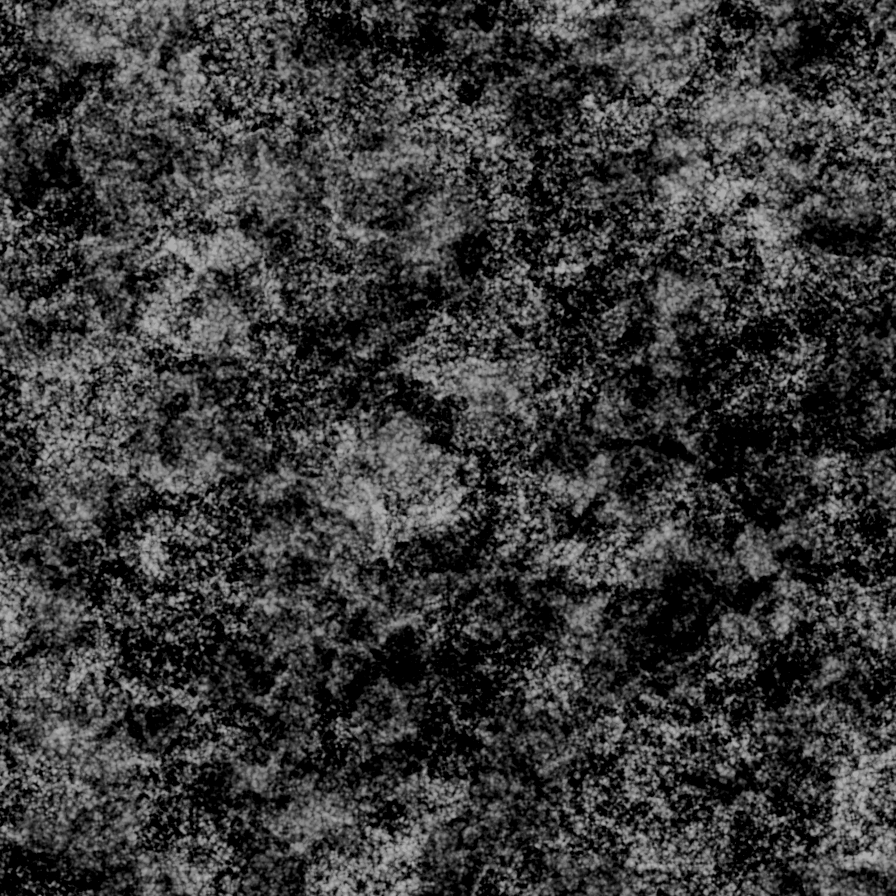
Give the GLSL for this texture, as a Shadertoy shader.

```glsl
// Dark mottled stone: grey crumbly clumps and fine flecks over black hollows.
#define PATCH_FREQ 6.0      // largest patches per canvas
#define PATCH_STRETCH 0.72  // below 1 widens the patches sideways
#define OCTAVES 5
#define OCTAVE_STEP 2.05
#define CRUMB_FREQ 95.0     // coarse crumbs per canvas
#define FLECK_FREQ 190.0    // fine flecks per canvas
#define DUST_FREQ 320.0
#define WARP 0.006          // raggedness of the patch outlines
#define MID_GREY 0.186
#define CONTRAST 0.230
#define KNEE 0.50           // greys above this are compressed

// Integer hash: three values in 0..1 per lattice cell
vec3 hash3(vec2 cell, float seed) {
    uvec3 v = uvec3(ivec3(vec3(cell, seed)) + 4096);
    v = v * 1664525u + 1013904223u;
    v.x += v.y * v.z; v.y += v.z * v.x; v.z += v.x * v.y;
    v ^= v >> 16u;
    v.x += v.y * v.z; v.y += v.z * v.x; v.z += v.x * v.y;
    return vec3(v >> 8u) / 16777216.0;
}

// Value noise scaled to zero mean and unit deviation
float noise(vec2 p, float seed) {
    vec2 cell = floor(p), f = fract(p);
    f = f * f * (3.0 - 2.0 * f);
    float low = mix(hash3(cell, seed).x, hash3(cell + vec2(1, 0), seed).x, f.x);
    float high = mix(hash3(cell + vec2(0, 1), seed).x, hash3(cell + vec2(1, 1), seed).x, f.x);
    return (mix(low, high, f.y) - 0.5) / 0.2145;
}

// Scattered cones of random height, roughly zero mean and unit deviation
float grains(vec2 p, float seed) {
    vec2 cell = floor(p);
    float top = -1.2;
    for (int y = -1; y <= 1; y++)
    for (int x = -1; x <= 1; x++) {
        vec2 c = cell + vec2(x, y);
        vec3 r = hash3(c, seed);
        top = max(top, r.z - 1.2 * length(c + r.xy - p));
    }
    return (top - 0.02) / 0.36;
}

mat2 rotation(float a) {
    return mat2(cos(a), sin(a), -sin(a), cos(a));
}

void mainImage(out vec4 fragColor, in vec2 fragCoord) {
    vec2 uv = fragCoord / iResolution.y;

    // Ragged, slightly tilted and widened patch space
    vec2 ragged = uv + WARP * vec2(noise(uv * 31.0, 1.0), noise(uv * 31.0, 2.0));
    ragged += 0.5 * WARP * vec2(noise(uv * 110.0, 3.0), noise(uv * 110.0, 4.0));
    vec2 p = rotation(-0.2) * ragged * vec2(PATCH_STRETCH, 1.0) * PATCH_FREQ;

    // Patches, from broad clouds down to small clumps
    float tone = 0.0, power = 0.0;
    for (int i = 0; i < OCTAVES; i++) {
        float weight = min(0.27 + 0.08 * float(i), 0.42);
        tone += weight * noise(p, 10.0 + float(i));
        power += weight * weight;
        p = rotation(0.15) * p * OCTAVE_STEP + 7.3;
    }

    // Crumbs, flecks and dust, stronger in some regions than in others
    float roughness = mix(0.75, 1.25, smoothstep(-1.2, 1.2, noise(ragged * 16.0, 20.0)));
    vec3 fineWeight = vec3(0.42, 0.66, 0.50);
    vec3 fine = vec3(grains(ragged * CRUMB_FREQ, 21.0),
                     grains(uv * FLECK_FREQ, 22.0),
                     noise(rotation(0.6) * uv * DUST_FREQ, 23.0));
    tone += roughness * dot(fineWeight, fine);
    power += dot(fineWeight, fineWeight);

    // Normalised tone to grey, with soft highlights and clipped hollows
    float grey = MID_GREY + CONTRAST * tone / sqrt(power);
    grey -= 0.5 * max(grey - KNEE, 0.0);
    fragColor = vec4(vec3(clamp(grey, 0.0, 0.68)), 1.0);
}
```
